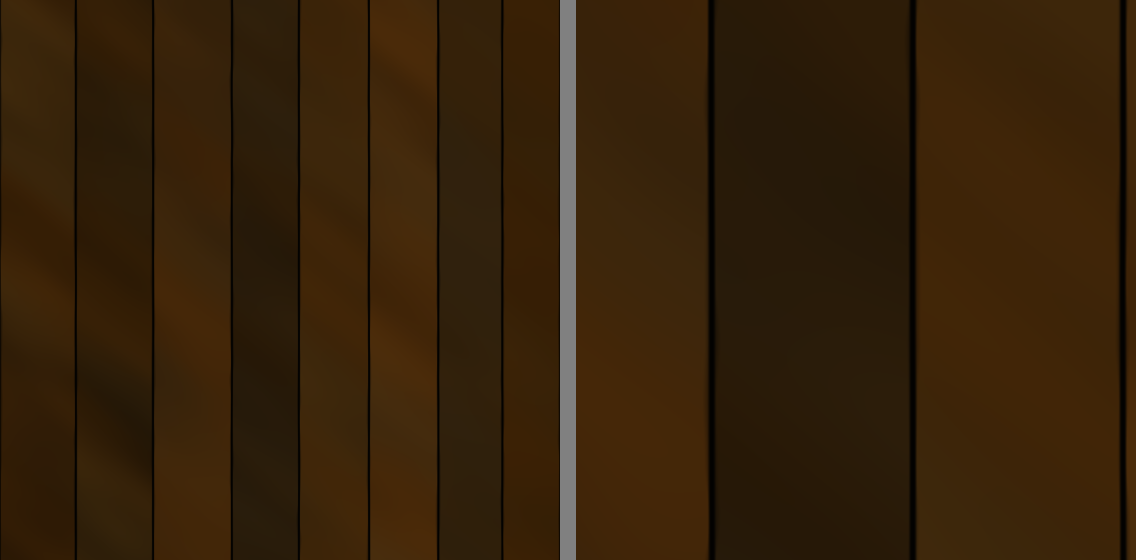
Left: the whole. Right: its middle third, enlarged.
Give the GLSL for this texture, as a Shadertoy shader.

```glsl
// Eight dark, upright wooden planks of slightly uneven width, parted by thin black seams.
// Each plank has its own tone; stretched value noise adds soft diagonal stains
// that fall to the right, and finer noise frays the shadow beside each seam.

const int PLANKS = 8;
const float SEAMS[9] = float[9](0.0, 0.1354, 0.2734, 0.4141, 0.5339, 0.6589, 0.7826, 0.8971, 1.0);

// Plank colour (rgb) and strength of its stains (a)
const vec4 TONES[8] = vec4[8](
    vec4(0.215, 0.130, 0.030, 0.85),
    vec4(0.182, 0.113, 0.027, 1.00),
    vec4(0.226, 0.136, 0.035, 0.60),
    vec4(0.167, 0.110, 0.036, 0.75),
    vec4(0.245, 0.149, 0.036, 0.40),
    vec4(0.262, 0.157, 0.040, 0.55),
    vec4(0.193, 0.128, 0.043, 0.28),
    vec4(0.218, 0.126, 0.022, 0.25));

const vec3 SEAM_COLOR = vec3(0.012, 0.009, 0.005);
const vec3 RUST_TINT = vec3(1.07, 0.98, 0.68);
const vec3 GREY_TINT = vec3(0.95, 1.03, 1.36);
const float SEAM_HALF_WIDTH = 0.0017;
const float SEAM_SOFTNESS = 0.0012;
const float SEAM_WOBBLE = 0.0007;
const float SHADOW_WIDTH = 0.0045;
const float SHADOW_DEPTH = 0.45;
const float BORDER_STRENGTH = 0.55;
const float STAIN_CONTRAST = 0.62;
const vec2 STAIN_SCALE = vec2(2.2, 8.0);  // along and across the stains
const float STAIN_SLOPE = 0.85;

float hash(vec2 p) {
    return fract(sin(dot(p, vec2(127.1, 311.7))) * 43758.5453);
}

float noise(vec2 p) {
    vec2 cell = floor(p);
    vec2 f = fract(p);
    f = f * f * (3.0 - 2.0 * f);
    float low = mix(hash(cell), hash(cell + vec2(1.0, 0.0)), f.x);
    float high = mix(hash(cell + vec2(0.0, 1.0)), hash(cell + vec2(1.0, 1.0)), f.x);
    return mix(low, high, f.y);
}

// Two octaves of noise, drawn out along the falling diagonal
float stain(vec2 uv, float seed) {
    vec2 p = vec2(uv.x - uv.y, uv.y + STAIN_SLOPE * uv.x) * STAIN_SCALE + seed;
    return 0.7 * noise(p) + 0.3 * noise(p * 2.1 + 5.3);
}

void mainImage(out vec4 fragColor, in vec2 fragCoord) {
    vec2 uv = fragCoord / iResolution.xy;
    float pixel = 1.0 / iResolution.x;

    // Find the plank, and gather the seams and their frayed shadows
    int plank = 0;
    float seam = 0.0;
    float shadow = 0.0;
    for (int i = 0; i <= PLANKS; i++) {
        float seed = float(i) * 17.3;
        float wobble = SEAM_WOBBLE * (noise(vec2(uv.y * 12.0, seed)) - 0.5);
        float offset = uv.x - SEAMS[i] - wobble;
        float dist = abs(offset);
        float strength = (i == 0 || i == PLANKS) ? BORDER_STRENGTH : 1.0;
        float soft = max(SEAM_SOFTNESS, 0.75 * pixel);
        float line = 1.0 - smoothstep(SEAM_HALF_WIDTH - soft, SEAM_HALF_WIDTH + soft, dist);
        float side = offset < 0.0 ? 0.0 : 7.0;
        float fray = 0.4 + 1.1 * noise(vec2(uv.y * 28.0, seed + side));
        seam = max(seam, strength * line);
        shadow = max(shadow, 1.0 - smoothstep(0.0, SHADOW_WIDTH * fray, dist));
        if (i > 0 && i < PLANKS && offset > 0.0) plank = i;
    }

    // Stain the plank in brightness, then drift its hue between rust and grey
    vec4 tone = TONES[plank];
    float seed = float(plank) * 31.7 + 4.0;
    float shade = stain(uv, seed) - 0.5;
    float hue = smoothstep(0.2, 0.8, stain(uv * 0.8, seed + 63.0));
    vec3 tint = mix(RUST_TINT, GREY_TINT, hue);
    vec3 color = tone.rgb * (1.0 + STAIN_CONTRAST * tone.a * shade);
    color *= mix(vec3(1.0), tint, 0.45 + 0.4 * tone.a);

    // Shadow and seam
    color *= 1.0 - SHADOW_DEPTH * shadow;
    color = mix(color, SEAM_COLOR, seam);
    fragColor = vec4(color, 1.0);
}
```
